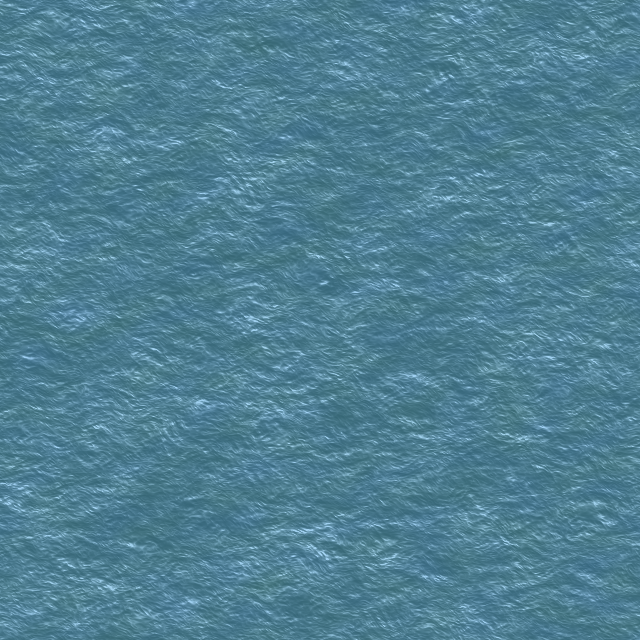
A three.js fragment shader for this texture:

```glsl
varying vec2 vUv;

// Colour
const vec3 DEEP_WATER = vec3(0.207, 0.397, 0.462);
const vec3 SKY_SHEEN = vec3(1.0, 1.0, 1.12);
const vec3 TEAL_SHIFT = vec3(0.0, 0.0, -0.05);
const float SHEEN_LEVEL = 0.090;
const float SHEEN_LIMIT = 0.42;
const float SHEEN_CONTRAST = 0.56;

// Waves
const int WAVE_LAYERS = 6;
const float WAVE_FREQUENCY = 30.0;
const float WAVE_GROWTH = 1.5;
const float WAVE_STRETCH = 0.48;
const float WAVE_TILT = -0.16;
const float WAVE_SPREAD = 0.36;
const float SLOPE_STEP = 0.30;
const float SLOPE_GAIN = 0.80;
const float FINE_BOOST = 1.08;
const float CREST_ROUNDING = 0.025;
const float CREST_SHARPNESS = 13.0;
const float CREST_MEAN = 0.31;
const float CREST_GAIN = 0.42;

// Bending of the crests and broad gusts
const float BEND_FREQUENCY = 16.0;
const float BEND_AMOUNT = 0.011;
const int GUST_LAYERS = 3;
const vec2 GUST_FREQUENCY = vec2(5.0, 11.0);
const float GUST_TILT = 0.15;
const float GUST_GAIN = 1.1;
const float GUST_FALLOFF = 0.95;

vec2 hash22(vec2 p) {
  vec3 q = fract(p.xyx * vec3(0.1031, 0.1030, 0.0973));
  q += dot(q, q.yzx + 33.33);
  return fract((q.xx + q.yz) * q.zy);
}

float cornerRamp(vec2 cell, vec2 offset, vec2 corner) {
  return dot(hash22(cell + corner) * 2.0 - 1.0, offset - corner);
}

float gradientNoise(vec2 p) {
  vec2 cell = floor(p);
  vec2 f = fract(p);
  vec2 blend = f * f * f * (f * (f * 6.0 - 15.0) + 10.0);
  float low = mix(cornerRamp(cell, f, vec2(0.0, 0.0)),
                  cornerRamp(cell, f, vec2(1.0, 0.0)), blend.x);
  float high = mix(cornerRamp(cell, f, vec2(0.0, 1.0)),
                   cornerRamp(cell, f, vec2(1.0, 1.0)), blend.x);
  return mix(low, high, blend.y);
}

vec2 rotate(vec2 p, float angle) {
  float c = cos(angle);
  float s = sin(angle);
  return vec2(c * p.x + s * p.y, c * p.y - s * p.x);
}

// Distance from a crest line, rounded at the top
float crestDistance(float n) {
  return sqrt(n * n + CREST_ROUNDING * CREST_ROUNDING);
}

// Broad bright and dark bands
float gusts(vec2 p) {
  vec2 q = rotate(p, GUST_TILT) * GUST_FREQUENCY + 57.0;
  float sum = 0.0;
  float gain = GUST_GAIN;
  for (int i = 0; i < GUST_LAYERS; i++) {
    sum += gain * gradientNoise(q);
    q = q * 2.0 + 19.7;
    gain *= GUST_FALLOFF;
  }
  return sum;
}

// Far sides of sharp waves catch the sky, near sides show the depth
float waveSheen(vec2 p) {
  float sheen = 0.0;
  float frequency = WAVE_FREQUENCY;
  float gain = 1.0;
  for (int i = 0; i < WAVE_LAYERS; i++) {
    float layer = float(i);
    float angle = WAVE_TILT + WAVE_SPREAD * sin(layer * 2.4);
    vec2 q = rotate(p, angle) * frequency * vec2(WAVE_STRETCH, 1.0);
    q += 130.0 + layer * 37.3;
    vec2 halfStep = vec2(0.0, 0.5 * SLOPE_STEP);
    float below = gradientNoise(q - halfStep);
    float above = gradientNoise(q + halfStep);
    float slope = (crestDistance(above) - crestDistance(below)) / SLOPE_STEP;
    float crest = exp(-CREST_SHARPNESS * crestDistance(0.5 * (below + above)));
    sheen += gain * (SLOPE_GAIN * slope + CREST_GAIN * (crest - CREST_MEAN));
    frequency *= WAVE_GROWTH;
    gain *= FINE_BOOST;
  }
  return sheen;
}

void main() {
  vec2 bendPoint = vUv * BEND_FREQUENCY;
  vec2 bend = vec2(gradientNoise(bendPoint + 11.0), gradientNoise(bendPoint + 83.0));
  vec2 p = vUv + BEND_AMOUNT * bend;

  float sheen = SHEEN_LEVEL * exp(SHEEN_CONTRAST * (waveSheen(p) + gusts(p)));
  float teal = gradientNoise(rotate(p, GUST_TILT) * GUST_FREQUENCY * 2.5 + 201.0);
  vec3 colour = DEEP_WATER + SKY_SHEEN * min(sheen, SHEEN_LIMIT) + TEAL_SHIFT * teal;
  gl_FragColor = vec4(colour, 1.0);
}
```
